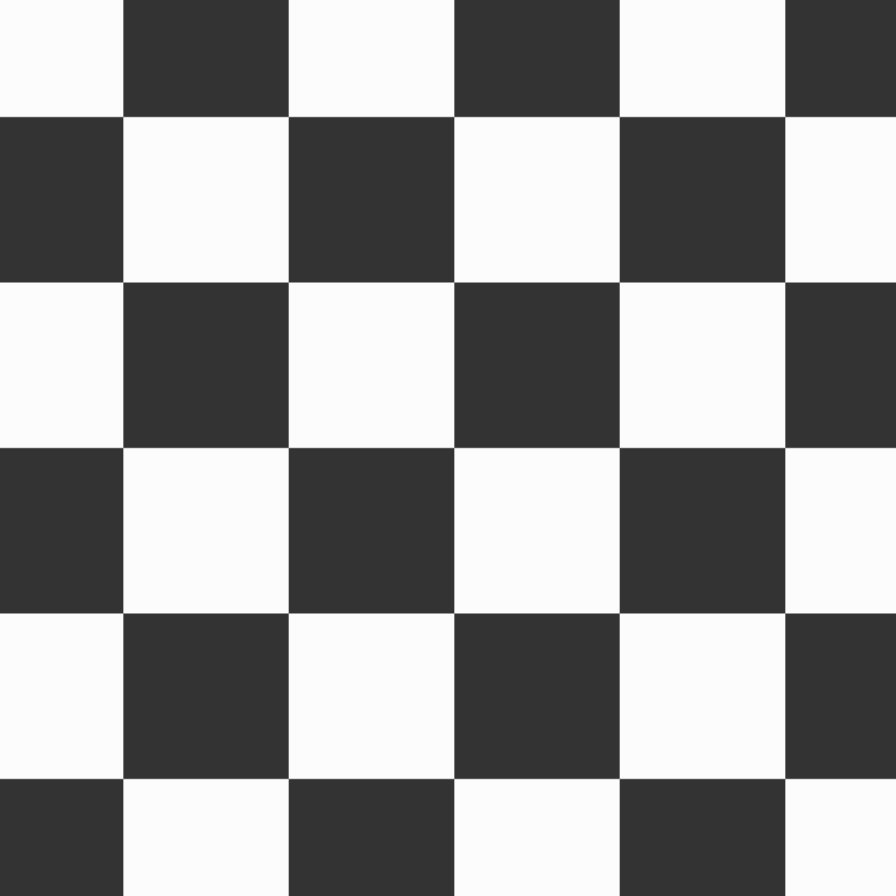
A WebGL 2 fragment shader for this pattern:

```glsl
#version 300 es
precision highp float;
// Checkerboard of charcoal and off-white squares, cropped at the canvas edges.

uniform vec2 u_resolution;
out vec4 fragColor;

// Signed distance to the nearest grid line, positive in even cells.
vec2 cellWave(vec2 p) {
    return 0.5 - abs(mod(p + 0.5, 2.0) - 1.0);
}

void main() {
    vec2 uv = gl_FragCoord.xy / u_resolution;
    float cellSize = 0.1847;

    // One grid crossing sits just right of the centre.
    vec2 wave = cellWave((uv - vec2(0.507, 0.5)) / cellSize);

    // Soften each square wave over about one and a half pixels.
    vec2 side = clamp(wave * cellSize * u_resolution * 1.35, -1.0, 1.0);

    // Cells with matching parity on both axes are dark.
    float dark = 0.5 + 0.5 * side.x * side.y;
    vec3 offWhite = vec3(0.99);
    vec3 charcoal = vec3(0.2);
    fragColor = vec4(mix(offWhite, charcoal, dark), 1.0);
}
```
